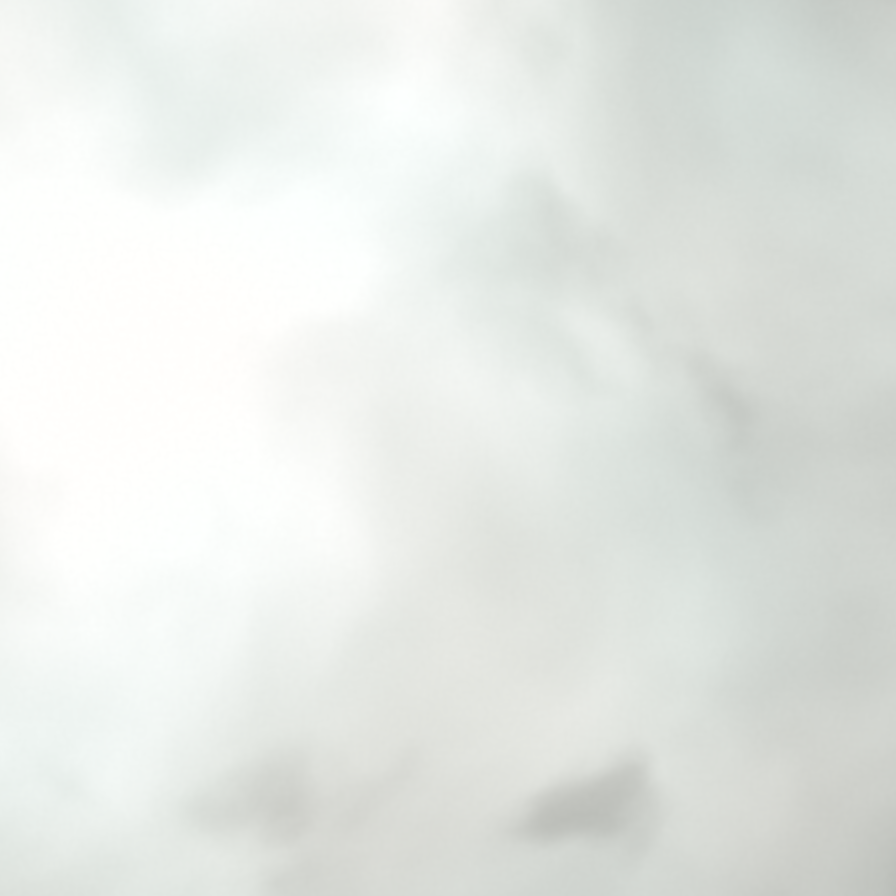
Write a Shadertoy shader that draws this texture.

```glsl
// Pale overcast sky: a bright glow on the left fades to soft grey at the right.
// Warped gradient noise adds blurred clouds and a few darker smudges, then a
// slow warm/cool tint and a barely visible paper grain finish the surface.

const vec2 GLOW_CENTRE = vec2(0.12, 0.64);
const vec3 SHADOW_GREY = vec3(0.66, 0.67, 0.65);
const vec3 MID_GREY    = vec3(0.88, 0.90, 0.88);
const vec3 CLOUD_WHITE = vec3(0.995, 1.0, 0.993);
const vec3 WARM_SHIFT  = vec3(0.009, -0.003, -0.004);

// Sineless hash giving two values from 0 to 1
vec2 hash2(vec2 cell) {
    vec3 p = fract(cell.xyx * vec3(0.1031, 0.1030, 0.0973));
    p += dot(p, p.yzx + 33.33);
    return fract((p.xx + p.yz) * p.zy);
}

// Contribution of one lattice corner to the gradient noise
float cornerSlope(vec2 cell, vec2 corner, vec2 local) {
    return dot(hash2(cell + corner) * 2.0 - 1.0, local - corner);
}

float gradientNoise(vec2 p) {
    vec2 cell = floor(p);
    vec2 f = fract(p);
    vec2 w = f * f * f * (f * (f * 6.0 - 15.0) + 10.0);
    float low  = mix(cornerSlope(cell, vec2(0, 0), f), cornerSlope(cell, vec2(1, 0), f), w.x);
    float high = mix(cornerSlope(cell, vec2(0, 1), f), cornerSlope(cell, vec2(1, 1), f), w.x);
    return mix(low, high, w.y);
}

// Octaves fade quickly so that the clouds stay blurred
float softClouds(vec2 p, float gain) {
    float sum = 0.0;
    float amplitude = 1.0;
    for (int i = 0; i < 4; i++) {
        sum += amplitude * gradientNoise(p);
        p = mat2(1.6, 1.2, -1.2, 1.6) * p + 17.3;
        amplitude *= gain;
    }
    return sum;
}

// Fine woven grain, bilinear between small cells
float paperGrain(vec2 uv, float cells) {
    return gradientNoise(uv * vec2(cells, cells * 0.6)) +
           gradientNoise(uv * vec2(cells * 0.6, cells) + 71.0);
}

// Dark ramp below the middle grey, bright ramp above it
vec3 skyColour(float tone) {
    vec3 dark = mix(SHADOW_GREY, MID_GREY, clamp((tone - 0.67) / 0.225, 0.0, 1.0));
    return mix(dark, CLOUD_WHITE, clamp((tone - 0.895) / 0.10, 0.0, 1.0));
}

void mainImage(out vec4 fragColor, in vec2 fragCoord) {
    vec2 uv = fragCoord / iResolution.xy;

    // Gentle warp breaks up the round glow and the noise lattice
    vec2 warp = vec2(gradientNoise(uv * 2.3 + 4.7), gradientNoise(uv * 2.3 + 31.2));
    vec2 p = uv + 0.12 * warp;

    // Broad light, clouds and scattered smudges
    float reach = length(p - GLOW_CENTRE);
    float tone = 1.045 - 0.25 * reach;
    tone += 0.10 * softClouds(p * 3.2 + 11.0, 0.45);
    float smudge = smoothstep(0.12, 0.65, softClouds(p * 4.2 + 53.0, 0.42));
    tone -= 0.11 * smudge * smoothstep(0.15, 0.75, reach);

    // Tint and grain
    vec3 colour = skyColour(tone);
    float warmth = clamp(2.5 * gradientNoise(p * 3.0 + 90.0), -1.0, 1.0);
    colour += WARM_SHIFT * warmth;
    colour += 0.006 * paperGrain(uv, 170.0);

    fragColor = vec4(clamp(colour, 0.0, 1.0), 1.0);
}
```
